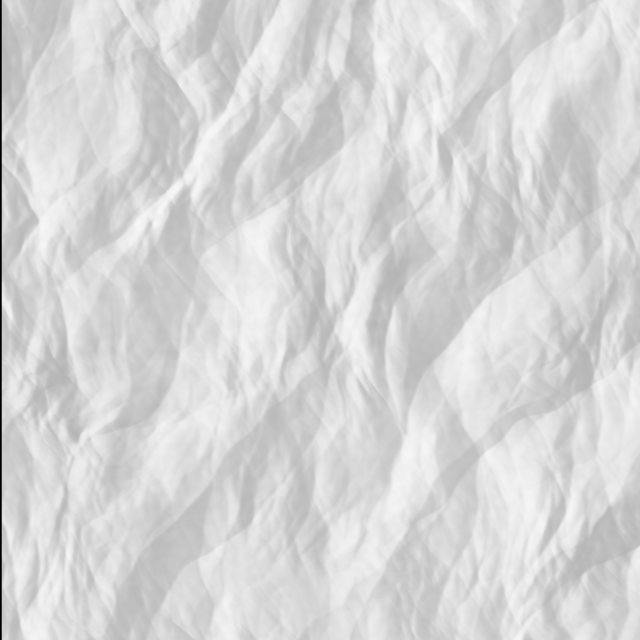
This texture is drawn by a WebGL 2 fragment shader. Its source:

```glsl
#version 300 es
precision highp float;

uniform vec2 u_resolution;
out vec4 fragColor;

const int LAYERS = 6;

float hash(vec2 p) {
    return fract(sin(dot(p, vec2(127.1, 311.7))) * 43758.545);
}

vec2 hash2(vec2 p) {
    return vec2(hash(p), hash(p + vec2(37.2, 91.7)));
}

vec2 rotate(vec2 p, float angle) {
    float c = cos(angle), s = sin(angle);
    return vec2(c * p.x - s * p.y, s * p.x + c * p.y);
}

float cornerSlope(vec2 cell, vec2 offset) {
    float angle = 6.28318 * hash(cell);
    return dot(vec2(cos(angle), sin(angle)), offset);
}

// Gradient noise, centred on zero
float noise(vec2 p) {
    vec2 i = floor(p), f = fract(p);
    vec2 u = f * f * f * (f * (f * 6.0 - 15.0) + 10.0);
    vec2 x = vec2(1.0, 0.0), y = vec2(0.0, 1.0);
    float low = mix(cornerSlope(i, f), cornerSlope(i + x, f - x), u.x);
    float high = mix(cornerSlope(i + y, f - y), cornerSlope(i + 1.0, f - 1.0), u.x);
    return mix(low, high, u.y);
}

// Squared distance to the nearest scattered point: dents with straight creases
float facets(vec2 p) {
    vec2 cell = floor(p);
    float nearest = 8.0;
    for (int y = -1; y <= 1; y++) {
        for (int x = -1; x <= 1; x++) {
            vec2 c = cell + vec2(x, y);
            vec2 d = c + hash2(c) - p;
            nearest = min(nearest, dot(d, d));
        }
    }
    return nearest;
}

vec2 warp(vec2 p, float frequency, float amount) {
    vec2 q = p * frequency;
    return p + amount * vec2(noise(q), noise(q + vec2(19.3, 7.9)));
}

// Folds of shrinking size, leaning left and right of the vertical in turn
float paperHeight(vec2 p) {
    vec2 q = warp(warp(p, 4.0, 0.05), 16.0, 0.012);
    float roughness = clamp(0.85 + 1.3 * noise(p * 5.0 + 40.0), 0.35, 1.4);
    float height = 0.0;
    float frequency = 4.0;
    float side = 1.0;
    for (int i = 0; i < LAYERS; i++) {
        float level = float(i);
        float lean = side * (0.22 + 0.35 * hash(vec2(level, 5.0)));
        vec2 s = rotate(q, lean) * frequency * vec2(1.0, 0.45) + 13.7 * level;
        float weight = 1.0 - 0.025 * level * level;
        weight *= mix(1.0, roughness, smoothstep(0.0, 3.0, level));
        float fold = 0.5 * side * facets(s) + 0.65 * abs(noise(s + 50.0));
        height += weight * fold / frequency;
        frequency *= 1.65;
        side = -side;
    }
    return height;
}

// Slope towards the light, averaged over a short span for soft edges
float lightSlope(vec2 p, vec2 direction, float span) {
    vec2 d = direction * span;
    return (paperHeight(p + d) - paperHeight(p - d)) / (2.0 * span);
}

void main() {
    vec2 p = gl_FragCoord.xy / min(u_resolution.x, u_resolution.y);

    // Shading, with strong slopes compressed
    float slope = lightSlope(p, normalize(vec2(1.0, -0.3)), 0.003);
    float shade = slope / sqrt(1.0 + 0.35 * slope * slope);
    float tone = 0.84 + 0.078 * shade;

    // Broad shadows and faint pulp mottling
    tone += 0.05 * noise(p * vec2(3.5, 2.5) + 8.0);
    tone += 0.02 * noise(p * 70.0);
    tone = clamp(tone, 0.5, 0.97);

    // Thin dark border on the left
    tone *= smoothstep(0.0015, 0.004, p.x);

    fragColor = vec4(vec3(tone), 1.0);
}
```
